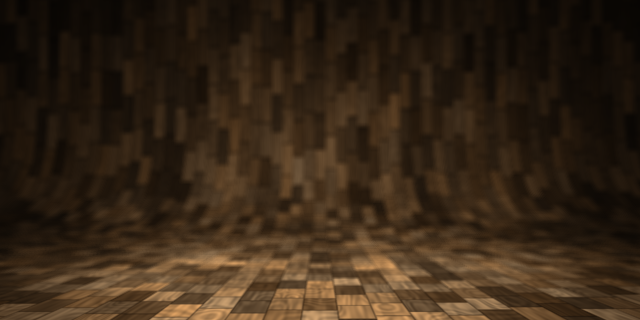
Give the GLSL for this background, as a WebGL 1 fragment shader.

```glsl
precision highp float;
// A dim studio backdrop of wooden planks: a floor in perspective that bends up
// into a tall wall. Planks are hashed cells on the bent sheet; a disc of samples
// blurs them with distance, and a warm pool of light fades to dark corners.

uniform vec2 u_resolution;

#define BEND_Y 0.24         // height where the floor turns into the wall
#define VANISH_Y 0.40       // vanishing height of the floor
#define FLOOR_SPREAD 8.5    // how fast floor planks widen toward the viewer
#define PLANK_WIDTH 0.035
#define PLANK_LENGTH 0.30
#define TONE_RANGE 0.95     // brightness spread between planks
#define GRAIN_STRENGTH 0.55
#define NEAR_BLUR 0.0025
#define FAR_BLUR 0.012
#define BLUR_SAMPLES 28
#define WALL_LIGHT 0.20
#define FLOOR_LIGHT 0.25

float hash(vec2 p) {
  vec3 q = fract(vec3(p.xyx) * 0.1031);
  q += dot(q, q.yzx + 33.33);
  return fract((q.x + q.y) * q.z);
}

float noise(vec2 p) {
  vec2 cell = floor(p), f = fract(p);
  f = f * f * (3.0 - 2.0 * f);
  return mix(mix(hash(cell), hash(cell + vec2(1.0, 0.0)), f.x),
             mix(hash(cell + vec2(0.0, 1.0)), hash(cell + 1.0), f.x), f.y);
}

// Screen position to coordinates across and along the bent wooden sheet
vec2 sheetCoords(vec2 p) {
  float rise = max(p.y - BEND_Y, 0.0);
  float depth = VANISH_Y - min(p.y, BEND_Y);
  float flare = FLOOR_SPREAD * (VANISH_Y - BEND_Y) - 0.95;
  float spread = FLOOR_SPREAD * depth - flare * (1.0 - exp(-12.0 * rise));
  float along = 1.0 / depth + 2.6 * rise + 2.0 * (1.0 - exp(-18.0 * rise));
  return vec2(p.x / spread, along);
}

// Brightness in x, warmth shift in y
vec2 wood(vec2 p) {
  vec2 sheet = sheetCoords(p);
  vec2 q = sheet / vec2(PLANK_WIDTH, PLANK_LENGTH) + vec2(60.5, 0.0);
  float column = floor(q.x);
  q.y += 7.0 * hash(vec2(column, 3.7));
  vec2 plank = vec2(column, floor(q.y));
  vec2 f = fract(q);
  float tone = 1.0 + TONE_RANGE * (hash(plank + 11.0) - 0.5);

  // Fine fibres plus wavy growth rings, shifted on every plank
  vec2 shift = vec2(hash(plank + 5.0), hash(plank + 23.0)) * 40.0;
  float fibre = noise(vec2(q.x * 9.0, q.y * 1.3) + shift);
  float ringField = noise(vec2(q.x * 1.6, q.y * 0.9) + shift.yx);
  float rings = 0.5 + 0.5 * sin(34.0 * ringField);
  float grain = mix(fibre, rings, 0.35) - 0.5;

  // Thin dark joints
  float side = smoothstep(0.0, 0.05, min(f.x, 1.0 - f.x));
  float end = smoothstep(0.0, 0.06, min(f.y, 1.0 - f.y));
  float joint = mix(0.6, 1.0, side * end);
  float patches = 0.82 + 0.36 * noise(sheet * vec2(9.0, 1.1) + 31.0);
  return vec2(tone * (1.0 + GRAIN_STRENGTH * grain) * joint * patches,
              hash(plank + 47.0) - 0.5);
}

float lightLevel(vec2 p) {
  vec2 wall = vec2(p.x / 0.75, (p.y - 0.35) / 0.55);
  float glow = WALL_LIGHT * exp(-dot(wall, wall));
  float floorMask = 1.0 - smoothstep(0.10, 0.30, p.y);
  float pool = FLOOR_LIGHT * floorMask * exp(-p.x * p.x / 1.4);
  return 0.025 + glow + pool;
}

void main() {
  vec2 p = (gl_FragCoord.xy - vec2(0.5 * u_resolution.x, 0.0)) / u_resolution.y;

  // Depth of field: a golden-angle spiral of samples
  float radius = mix(NEAR_BLUR, FAR_BLUR, smoothstep(0.03, 0.30, p.y));
  vec2 surface = vec2(0.0);
  for (int i = 0; i < BLUR_SAMPLES; i++) {
    float k = float(i) + 0.5;
    float angle = 2.39996 * k;
    vec2 offset = vec2(cos(angle), sin(angle)) * sqrt(k / float(BLUR_SAMPLES));
    surface += wood(p + radius * offset);
  }
  surface /= float(BLUR_SAMPLES);

  // Warm brown tint, redder in the shadows
  float level = lightLevel(p) * surface.x;
  vec3 shadowTint = vec3(1.50, 1.0, 0.52);
  vec3 lightTint = vec3(1.32, 1.0, 0.66);
  vec3 tint = mix(shadowTint, lightTint, smoothstep(0.0, 0.4, level));
  tint += surface.y * vec3(0.12, 0.0, -0.10);
  gl_FragColor = vec4(clamp(level * tint, 0.0, 1.0), 1.0);
}
```
